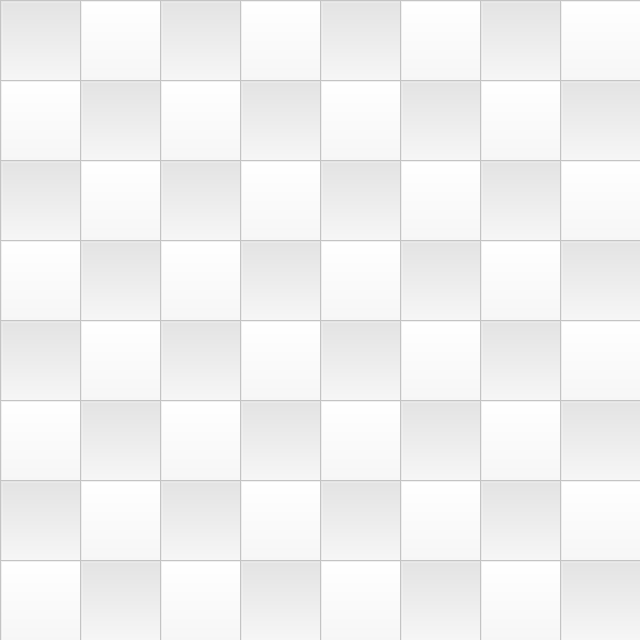
A three.js fragment shader for this pattern:

```glsl
varying vec2 vUv;

const float TILES = 8.0;             // tiles across and down
const float LINE_WIDTH = 1.0 / 64.0; // in tile units
const float HIGHLIGHT = 0.45;        // strength of the bevel beside each line
const vec3 LINE_COLOR = vec3(0.77);
const vec3 LIGHT_TOP = vec3(1.0);
const vec3 DARK_TOP = vec3(0.89);
const vec3 TILE_BOTTOM = vec3(0.965);

// Antialiased coverage of a band that wraps around the tile, per axis
vec2 band(vec2 position, float center, vec2 pixel) {
  vec2 dist = abs(fract(position - center + 0.5) - 0.5);
  vec2 coverage = (0.5 * LINE_WIDTH - dist) / pixel + 0.5;
  return clamp(coverage, vec2(0.0), min(vec2(1.0), LINE_WIDTH / pixel));
}

void main() {
  vec2 grid = vUv * TILES;
  vec2 pixel = max(fwidth(grid), vec2(1e-5));

  // Shift the cells so that they meet at the line centers
  vec2 shifted = grid + vec2(-0.5, 0.5) * LINE_WIDTH;
  vec2 cell = floor(shifted);
  vec2 local = fract(shifted);

  // Checkerboard with a vertical gradient in each tile
  float dark = mod(cell.x + cell.y, 2.0);
  vec3 top = mix(LIGHT_TOP, DARK_TOP, dark);
  vec3 color = mix(TILE_BOTTOM, top, local.y);

  // Bevel highlight, then the line, on the left and top edges
  vec2 fromEdge = vec2(local.x, 1.0 - local.y);
  vec2 bevel = band(fromEdge, LINE_WIDTH, pixel);
  vec2 line = band(fromEdge, 0.0, pixel);
  color = mix(color, vec3(1.0), HIGHLIGHT * max(bevel.x, bevel.y));
  color = mix(color, LINE_COLOR, max(line.x, line.y));

  gl_FragColor = vec4(color, 1.0);
}
```
